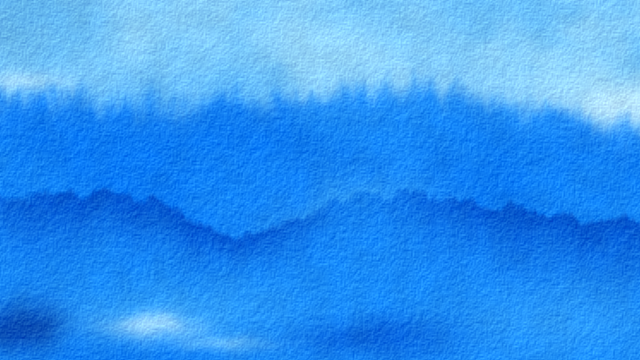
Give the GLSL for this background, as a WebGL 1 fragment shader.

```glsl
precision highp float;

uniform vec2 u_resolution;

const vec3 SKY = vec3(0.40, 0.74, 0.97);
const vec3 PALE = vec3(0.58, 0.84, 0.985);
const vec3 WHITE_WASH = vec3(0.78, 0.93, 0.99);
const vec3 MID_BLUE = vec3(0.045, 0.475, 0.945);
const vec3 LOW_BLUE = vec3(0.10, 0.55, 0.975);
const vec3 LIGHT_BLUE = vec3(0.24, 0.66, 0.98);
const vec3 DEEP_BLUE = vec3(0.01, 0.32, 0.80);
const vec3 INK = vec3(0.02, 0.25, 0.66);

const float SKY_SOFTNESS = 0.045;
const float SKY_HAZE = 0.13;
const float RIDGE_SOFTNESS = 0.013;
const float FRINGE = 0.075;
const float WARP = 0.05;
const float GRAIN_SCALE = 210.0;
const float GRAIN_STRENGTH = 0.11;
const float TOOTH_SCALE = 95.0;
const float TOOTH_STRENGTH = 0.065;
const float MOTTLE = 0.10;

float hash(vec2 p) {
  vec3 q = fract(vec3(p.xyx) * 0.1031);
  q += dot(q, q.yzx + 33.33);
  return fract((q.x + q.y) * q.z);
}

float noise(vec2 p) {
  vec2 i = floor(p);
  vec2 f = fract(p);
  f = f * f * (3.0 - 2.0 * f);
  return mix(mix(hash(i), hash(i + vec2(1.0, 0.0)), f.x),
             mix(hash(i + vec2(0.0, 1.0)), hash(i + vec2(1.0, 1.0)), f.x), f.y);
}

float fbm(vec2 p) {
  float sum = 0.0;
  float weight = 0.5;
  for (int i = 0; i < 4; i++) {
    sum += weight * noise(p);
    p = mat2(1.6, 1.2, -1.2, 1.6) * p + 17.3;
    weight *= 0.5;
  }
  return sum / 0.9375;
}

// Lit slope of a bumpy surface
float emboss(vec2 p) {
  return noise(p) - noise(p + vec2(0.6, -0.8));
}

float bump(float x, float centre, float width) {
  float d = (x - centre) / width;
  return exp(-d * d);
}

float blot(vec2 p, vec2 centre, vec2 radius) {
  vec2 d = (p - centre) / radius;
  return exp(-dot(d, d));
}

// Height of the lower rim of the sky
float skyEdge(float x) {
  return 0.73 - 0.02 * bump(x, 0.30, 0.15) + 0.025 * bump(x, 0.62, 0.10)
       - 0.085 * smoothstep(0.72, 1.0, x);
}

// Height of the dark ridge line
float ridgeLine(float x) {
  return 0.455 - 0.105 * bump(x, 0.38, 0.11) + 0.012 * bump(x, 0.66, 0.03)
       - 0.075 * smoothstep(0.66, 1.0, x);
}

vec3 skyWash(vec2 p, float cloud) {
  vec3 c = mix(SKY, PALE, smoothstep(0.30, 0.68, cloud));
  c = mix(c, PALE, 0.7 * blot(p, vec2(0.57, 0.86), vec2(0.16, 0.12)));
  c = mix(c, PALE, 0.6 * blot(p, vec2(0.25, 0.95), vec2(0.10, 0.12)));
  c = mix(c, SKY * 0.92, 0.6 * blot(p, vec2(0.0, 0.98), vec2(0.13, 0.13)));
  c = mix(c, WHITE_WASH, 0.6 * blot(p, vec2(0.03, 0.77), vec2(0.09, 0.028)));
  return mix(c, WHITE_WASH, 0.9 * blot(p, vec2(0.98, 0.70), vec2(0.11, 0.075)));
}

vec3 middleWash(vec2 p, float height, float cloud) {
  vec3 c = mix(MID_BLUE, LOW_BLUE, 0.7 * smoothstep(0.42, 0.72, cloud));
  float glow = exp(-max(height, 0.0) / 0.08) * bump(p.x, 0.55, 0.14);
  return mix(c, LIGHT_BLUE, 0.75 * glow);
}

vec3 lowerWash(vec2 p, float depth, float cloud) {
  float strength = 0.95 - 0.72 * bump(p.x, 0.57, 0.11) - 0.25 * bump(p.x, 0.0, 0.06);
  float reach = 0.12 - 0.05 * bump(p.x, 0.40, 0.10) + 0.08 * (cloud - 0.5);
  float falloff = exp(-pow(max(depth, 0.0) / reach, 1.4));
  vec3 c = mix(LOW_BLUE, DEEP_BLUE, strength * falloff);
  c = mix(c, LIGHT_BLUE, 0.65 * blot(p, vec2(0.27, 0.13), vec2(0.19, 0.07)));
  c = mix(c, LIGHT_BLUE, 0.5 * blot(p, vec2(0.87, 0.11), vec2(0.14, 0.10)));
  c = mix(c, MID_BLUE, 0.9 * blot(p, vec2(0.20, 0.0), vec2(0.14, 0.045)));
  c = mix(c, DEEP_BLUE, 0.7 * blot(p, vec2(0.59, 0.06), vec2(0.12, 0.055)));
  c = mix(c, INK, 0.85 * blot(p, vec2(0.03, 0.09), vec2(0.075, 0.08)));
  c = mix(c, WHITE_WASH, 0.7 * blot(p, vec2(0.24, 0.093), vec2(0.065, 0.032)));
  return mix(c, PALE, 0.55 * blot(p, vec2(0.35, 0.05), vec2(0.07, 0.022)));
}

void main() {
  vec2 uv = gl_FragCoord.xy / u_resolution;
  vec2 p = gl_FragCoord.xy / u_resolution.y;
  vec2 wet = uv + WARP * (vec2(fbm(p * 9.0), fbm(p * 9.0 + 41.0)) - 0.5);
  float cloud = fbm(p * vec2(3.0, 4.0) + 5.0);
  float fringe = FRINGE * (fbm(p * vec2(26.0, 9.0) + 9.0) - 0.5);

  // Stacked washes
  float height = uv.y - ridgeLine(uv.x) + fringe;
  vec3 color = mix(lowerWash(wet, -height, cloud), middleWash(wet, height, cloud),
                   smoothstep(-RIDGE_SOFTNESS, RIDGE_SOFTNESS, height));
  float above = uv.y - skyEdge(uv.x) + 1.2 * fringe;
  float cover = mix(smoothstep(-SKY_HAZE, SKY_HAZE, above),
                    smoothstep(-SKY_SOFTNESS, SKY_SOFTNESS, above), 0.65);
  color = mix(color, skyWash(wet, cloud), cover);

  // Mottled pigment and embossed paper
  color *= 1.0 + MOTTLE * (fbm(p * 18.0 + 23.0) - 0.5);
  float relief = GRAIN_STRENGTH * emboss(p * GRAIN_SCALE)
               + TOOTH_STRENGTH * emboss(p * TOOTH_SCALE + 7.0);
  color += relief * vec3(0.75, 0.9, 0.5);
  gl_FragColor = vec4(clamp(color, 0.0, 1.0), 1.0);
}
```
